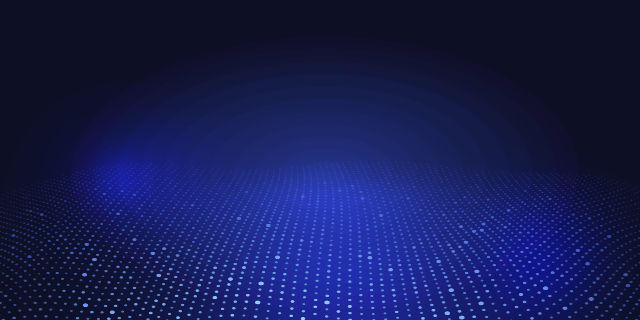
A Shadertoy shader for this background:

```glsl
// A wavy field of glowing dots recedes to a horizon under a night-blue halo.
// Soft elliptical glows paint the backdrop; the dots are a perspective grid,
// found by inverting the projection and testing the neighbouring cells.

const vec2 CELL = vec2(0.037, 0.021); // column and row spacing of the grid
const float NEAR_Z = 0.9;
const float FAR_Z = 1.9;

float hash(vec2 cell) {
    vec3 q = fract(vec3(cell.xyx) * 0.1031);
    q += dot(q, q.yzx + 33.33);
    return fract((q.x + q.y) * q.z);
}

float glow(vec2 p, vec2 center, vec2 size) {
    vec2 d = (p - center) / size;
    return exp(-dot(d, d));
}

// Height of the surface: rolling waves that sink toward both sides
float lift(float x, float z) {
    float far = smoothstep(1.0, FAR_Z, z);
    float side = (x - 1.0) * (x - 1.0);
    float wave = cos(8.0 * (x - 0.39) + 4.0 * (FAR_Z - z));
    return mix(0.03, 0.014, far) * wave - 0.08 * side * side;
}

// Ground position (across, depth) to canvas position
vec2 project(vec2 ground) {
    float z = ground.y;
    float x = 1.0 + ground.x / z + 0.018 * sin(5.0 * z + 3.0 * ground.x);
    return vec2(x, 1.05 - 1.07 / z + lift(x, z));
}

// Canvas position to ground position, by fixed-point iteration
vec2 unproject(vec2 p) {
    float z = 1.4;
    for (int i = 0; i < 6; i++)
        z = 1.07 / max(0.1, 1.05 - p.y + lift(p.x, z));
    float across = (p.x - 1.0) * z;
    across -= 0.018 * z * sin(5.0 * z + 3.0 * across);
    return vec2(across, z);
}

vec3 backdrop(vec2 p, float pixel) {
    vec3 color = vec3(0.05, 0.06, 0.14);

    // Central halo, stepped into rings
    float halo = max(0.0, 1.0 - length((p - vec2(1.016, 0.46)) / vec2(0.8, 0.43)));
    float ring = halo * 11.0;
    float stepped = floor(ring) + smoothstep(0.0, 0.1 + pixel * 26.0, fract(ring));
    float level = mix(halo, stepped / 11.0 - 0.04 * step(0.001, halo), 0.65);
    color += max(level, 0.0) * vec3(0.09, 0.14, 0.40);
    color += vec3(0.010, -0.004, 0.014) * smoothstep(0.0, 0.02, halo)
           * (1.0 - smoothstep(0.08, 0.12, halo));

    // Light on the ground, then the left and right hot spots
    float ground = smoothstep(0.54, 0.36, p.y);
    color += ground * glow(p, vec2(1.08, 0.06), vec2(0.5, 0.34)) * vec3(0.06, 0.09, 0.46);
    color += ground * glow(p, vec2(1.02, 0.40), vec2(0.25, 0.10)) * vec3(0.02, 0.03, 0.10);
    color += glow(p, vec2(0.37, 0.435), vec2(0.09, 0.08)) * vec3(0.015, 0.02, 0.19);
    color += glow(p, vec2(0.43, 0.44), vec2(0.23, 0.18)) * vec3(0.012, 0.015, 0.22);
    color += glow(p, vec2(1.69, 0.19), vec2(0.18, 0.19)) * vec3(0.0, 0.005, 0.30);
    return color;
}

vec3 addDots(vec3 color, vec2 p, float pixel) {
    vec2 home = floor((unproject(p) - vec2(0.0, NEAR_Z)) / CELL + 0.5);
    for (int j = -1; j <= 1; j++)
    for (int i = -1; i <= 1; i++) {
        vec2 id = home + vec2(i, j);
        vec2 ground = vec2(0.0, NEAR_Z) + id * CELL;
        if (ground.y < NEAR_Z || ground.y > FAR_Z) continue;

        vec2 center = project(ground);
        float near = clamp((FAR_Z - ground.y) / 0.85, 0.0, 1.0);
        float chance = hash(id + 200.0);
        float big = smoothstep(0.94, 1.0, chance) * smoothstep(0.1, 0.4, near);
        float radius = mix(0.0022, 0.0048, near) * (0.7 + 0.3 * chance + 0.5 * big);
        float dist = length((p - center) * vec2(0.8, 1.15));
        float cover = clamp((radius - dist) / (0.8 * pixel) + 0.5, 0.0, 1.0);

        // Nearer dots are paler; the flanks and the far rows fade out
        float middle = glow(center, vec2(0.9, 0.0), vec2(0.7, 0.35));
        vec3 tint = mix(vec3(0.23, 0.31, 0.88), vec3(0.58, 0.82, 1.0),
                        near * (0.35 + 0.65 * middle));
        float flank = 1.0 - 0.4 * smoothstep(0.6, 1.0, abs(center.x - 1.0));
        float alpha = flank * (mix(0.28, 1.0, near) * (0.55 + 0.45 * chance) + 0.2 * big);
        color = mix(color, tint, cover * min(alpha, 1.0));
    }
    return color;
}

void mainImage(out vec4 fragColor, in vec2 fragCoord) {
    vec2 p = fragCoord / iResolution.xy * vec2(2.0, 1.0);
    float pixel = 1.0 / iResolution.y;
    vec3 color = backdrop(p, pixel);
    fragColor = vec4(addDots(color, p, pixel), 1.0);
}
```
